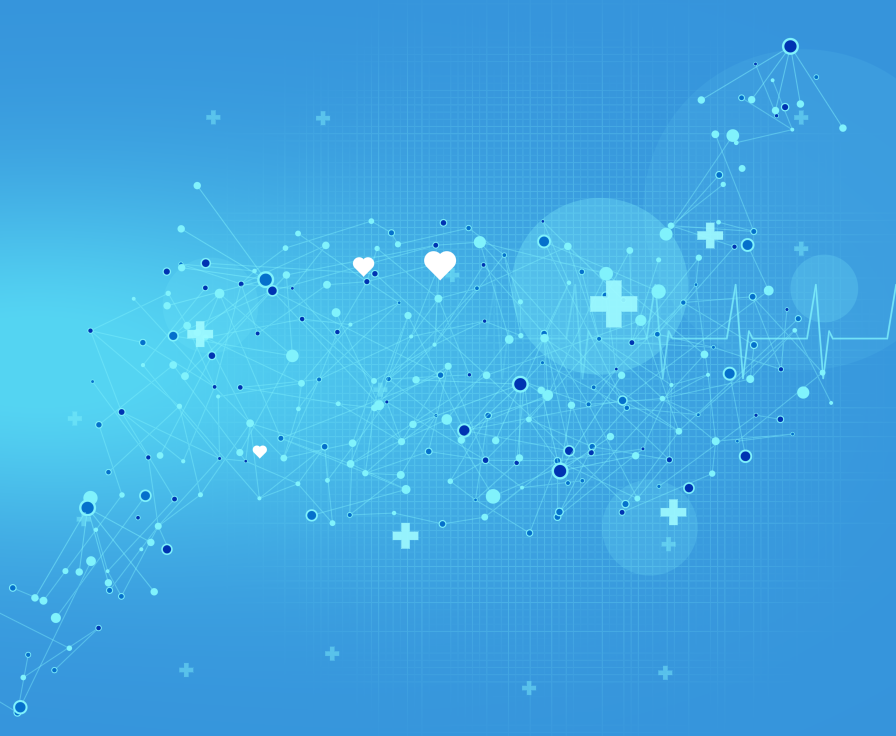
Reproduce this background procedurally as a WebGL 2 fragment shader.

```glsl
#version 300 es
precision highp float;
// Medical network: blue glow, fine grid, linked nodes, pulse line, crosses and hearts.

uniform vec2 u_resolution;
out vec4 fragColor;

const vec3 PALE = vec3(0.50, 0.95, 0.99);
const vec3 DEEP = vec3(0.00, 0.20, 0.70);
const vec3 AZURE = vec3(0.02, 0.44, 0.80);

float hash(vec2 p) { return fract(sin(dot(p, vec2(127.1, 311.7))) * 43758.5); }
vec2 hash2(vec2 p) { return vec2(hash(p), hash(p + 41.3)); }

// Smooth coverage of a signed distance
float fill(float d) {
  float soft = 0.7 / u_resolution.y;
  return 1.0 - smoothstep(-soft, soft, d);
}

float segment(vec2 p, vec2 a, vec2 b) {
  vec2 ab = b - a;
  return length(p - a - ab * clamp(dot(p - a, ab) / max(dot(ab, ab), 1e-6), 0.0, 1.0));
}

float cross2(vec2 p, float size) {
  p = abs(p);
  if (p.y > p.x) p = p.yx;
  return max(p.x - size, p.y - size * 0.33);
}

float heart(vec2 p, float size) {
  vec2 q = vec2(abs(p.x), p.y) / size;
  return size * min((q.x + abs(q.y) - 1.0) * 0.707, length(q - 0.5) - 0.707);
}

// Region holding the network: a wide centre with arms to two corners
float cloud(vec2 p) {
  float centre = (length((p - vec2(0.62, 0.49)) / vec2(0.52, 0.22)) - 1.0) * 0.22;
  float lowArm = segment(p, vec2(0.0, 0.08), vec2(0.18, 0.30)) - 0.07;
  float highArm = segment(p, vec2(0.96, 0.66), vec2(1.06, 0.88)) - 0.06;
  return min(centre, min(lowArm, highArm));
}

void disc(inout vec3 col, float d, float r, vec3 core) {
  col = mix(col, PALE, fill(d - r));
  col = mix(col, core, fill(d - r * 0.72));
}

vec2 nodeAt(vec2 id, float cell) {
  return (id + 0.1 + 0.8 * hash2(id + cell * 90.0)) * cell;
}

void network(inout vec3 col, vec2 p, float cell, float size) {
  vec2 home = floor(p / cell);
  float links = 0.0;
  for (int i = 0; i < 25; i++) {
    vec2 id = home + vec2(i % 5, i / 5) - 2.0;
    vec2 a = nodeAt(id, cell);
    if (cloud(a) > 0.0) continue;
    for (float k = 0.0; k < 2.0; k++) {
      vec2 b = nodeAt(id + floor(hash2(id + k * 17.0 + cell) * 5.0) - 2.0, cell);
      if (cloud(b) < 0.0) links = max(links, fill(segment(p, a, b) - 0.0007));
    }
  }
  col = mix(col, PALE, links * 0.42);
  for (int i = 0; i < 9; i++) {
    vec2 id = home + vec2(i % 3, i / 3) - 1.0;
    vec2 a = nodeAt(id, cell);
    if (cloud(a) > 0.0) continue;
    float kind = hash(id + 7.7);
    vec3 core = kind < 0.45 ? PALE : mix(AZURE, DEEP, step(0.75, kind));
    disc(col, length(p - a), size * mix(0.5, 1.1, hash(id + 3.1)), core);
  }
}

// Large node with a fan of links around a heading
void hub(inout vec3 col, vec2 p, vec2 c, float heading, vec3 core) {
  for (float k = 0.0; k < 5.0; k++) {
    float angle = heading + (k - 2.0) * 0.4;
    vec2 tip = c + vec2(cos(angle), sin(angle)) * mix(0.07, 0.16, hash(c + k));
    col = mix(col, PALE, 0.5 * fill(segment(p, c, tip) - 0.0007));
    col = mix(col, PALE, fill(length(p - tip) - 0.005));
  }
  disc(col, length(p - c), 0.0115, core);
}

void bubble(inout vec3 col, vec2 p, vec2 c, float r, float alpha) {
  col = mix(col, PALE, alpha * fill(length(p - c) - r));
}

// Heartbeat trace repeated along the baseline
float pulse(vec2 p) {
  vec2 q = vec2(mod(p.x - 0.618, 0.109) - 0.0545, p.y - 0.540);
  vec2 top = vec2(0.0, 0.073), low = vec2(0.010, -0.054);
  float d = min(segment(q, vec2(-0.012, 0.0), top), segment(q, top, low));
  d = min(d, segment(q, low, vec2(0.018, 0.010)));
  d = min(d, segment(q, vec2(0.018, 0.010), vec2(0.023, 0.0)));
  d = min(d, segment(q, vec2(-0.06, 0.0), vec2(-0.012, 0.0)));
  return min(d, segment(q, vec2(0.023, 0.0), vec2(0.06, 0.0)));
}

void main() {
  vec2 p = gl_FragCoord.xy / u_resolution.y;

  // Blue field with a cyan glow at the left edge
  vec2 g = (p - vec2(0.0, 0.51)) / vec2(0.53, 0.24);
  vec2 w = (p - vec2(0.60, 0.47)) / vec2(0.48, 0.30);
  float glow = exp(-dot(g, g)) + 0.28 * exp(-dot(w, w));
  vec3 col = mix(vec3(0.21, 0.58, 0.86), vec3(0.33, 0.83, 0.95), min(glow, 1.0));

  // Fine grid with ragged line ends
  vec2 cellPos = p / 0.0098;
  vec2 lineDist = abs(fract(cellPos) - 0.5) * 0.0098;
  vec2 ragged = vec2(hash(vec2(floor(cellPos.x), 1.0)), hash(vec2(floor(cellPos.y), 2.0)));
  vec2 reach = 1.0 - smoothstep(0.45, 1.05, length((p - vec2(0.74, 0.50)) / vec2(0.47, 0.48)) + 0.4 * (ragged - 0.5));
  col = mix(col, PALE, 0.27 * max(fill(lineDist.x - 0.0006) * reach.x, fill(lineDist.y - 0.0006) * reach.y));

  // Translucent circles
  bubble(col, p, vec2(1.092, 0.715), 0.218, 0.08);
  bubble(col, p, vec2(0.815, 0.611), 0.120, 0.30);
  bubble(col, p, vec2(0.286, 0.585), 0.065, 0.13);
  bubble(col, p, vec2(0.883, 0.283), 0.065, 0.17);
  bubble(col, p, vec2(1.120, 0.608), 0.046, 0.20);

  // Pulse, fading in to the right
  col = mix(col, PALE, fill(pulse(p) - 0.0012) * 0.8 * smoothstep(0.52, 1.05, p.x));

  // Scattered nodes at two scales, then the hubs
  network(col, p, 0.052, 0.005);
  network(col, p, 0.088, 0.009);
  hub(col, p, vec2(0.119, 0.310), -1.3, AZURE);
  hub(col, p, vec2(0.361, 0.620), 3.0, AZURE);
  hub(col, p, vec2(0.707, 0.478), 3.9, DEEP);
  hub(col, p, vec2(0.761, 0.360), 1.0, DEEP);
  hub(col, p, vec2(1.074, 0.937), -1.8, DEEP);

  // Small faint crosses, one per chosen cell
  vec2 id = floor(p / 0.19);
  vec2 spot = (id + 0.2 + 0.6 * hash2(id + 5.0)) * 0.19;
  col = mix(col, PALE, 0.45 * step(0.6, hash(id + 9.0)) * fill(cross2(p - spot, 0.0095)));

  // Bright crosses
  float plus = cross2(p - vec2(0.834, 0.587), 0.032);
  plus = min(plus, cross2(p - vec2(0.965, 0.680), 0.0175));
  plus = min(plus, cross2(p - vec2(0.551, 0.272), 0.0175));
  plus = min(plus, cross2(p - vec2(0.915, 0.304), 0.0175));
  plus = min(plus, cross2(p - vec2(0.272, 0.546), 0.0175));
  col = mix(col, vec3(0.62, 0.98, 1.0), 0.9 * fill(plus));

  // White hearts
  float hearts = min(heart(p - vec2(0.598, 0.637), 0.018), heart(p - vec2(0.494, 0.636), 0.012));
  hearts = min(hearts, heart(p - vec2(0.353, 0.385), 0.008));
  fragColor = vec4(mix(col, vec3(1.0), fill(hearts)), 1.0);
}
```
